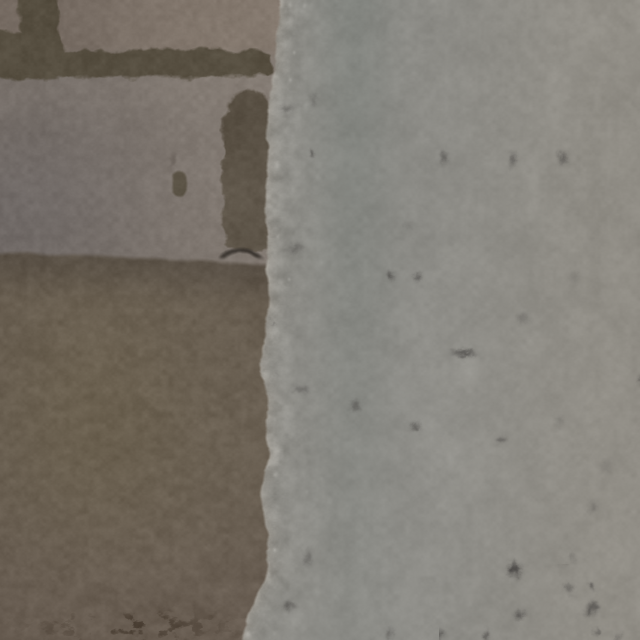
Reproduce this texture procedurally as a WebGL 2 fragment shader.

```glsl
#version 300 es
precision highp float;
uniform vec2 u_resolution;
out vec4 fragColor;

const vec3 CONCRETE = vec3(0.556, 0.553, 0.533);
const vec3 PALE_RIM = vec3(0.60, 0.585, 0.555);
const vec3 PLASTER = vec3(0.455, 0.425, 0.402);
const vec3 PLASTER_LIGHT = vec3(0.505, 0.472, 0.443);
const vec3 LOWER_BLOCK = vec3(0.408, 0.368, 0.317);
const vec3 MORTAR = vec3(0.338, 0.308, 0.253);
const vec3 JOINT = vec3(0.372, 0.338, 0.29);
const vec3 PIT = vec3(0.31, 0.30, 0.29);

float hash(vec2 p) {
    return fract(sin(dot(p, vec2(127.1, 311.7))) * 43758.5453);
}

float noise(vec2 p) {
    vec2 i = floor(p), f = fract(p);
    f = f * f * (3.0 - 2.0 * f);
    return mix(mix(hash(i), hash(i + vec2(1, 0)), f.x),
               mix(hash(i + vec2(0, 1)), hash(i + vec2(1, 1)), f.x), f.y);
}

// Layered noise centred on zero
float fbm(vec2 p) {
    float sum = 0.0, amp = 0.5;
    for (int i = 0; i < 4; i++) {
        sum += amp * (noise(p) - 0.5);
        p = p * 2.03 + 17.3;
        amp *= 0.5;
    }
    return sum;
}

vec2 warp(vec2 p, float scale, float amount) {
    return p + amount * vec2(fbm(p * scale), fbm(p * scale + 50.0));
}

float bump(float x, float centre, float width) {
    float d = (x - centre) / width;
    return exp(-d * d);
}

float blob(vec2 p, vec2 centre, vec2 size) {
    vec2 d = (p - centre) / size;
    return exp(-dot(d, d));
}

float roundBox(vec2 p, vec2 centre, vec2 halfSize, float radius) {
    vec2 d = abs(p - centre) - halfSize + radius;
    return length(max(d, 0.0)) + min(max(d.x, d.y), 0.0) - radius;
}

float fill(float dist, float soft) {
    return 1.0 - smoothstep(-soft, soft, dist);
}

// One randomly placed speck per cell, with random strength
float specks(vec2 p, float cells, float chance, float radius) {
    vec2 id = floor(p * cells);
    vec2 centre = (id + 0.3 + 0.4 * vec2(hash(id), hash(id + 9.7))) / cells;
    float size = radius * (0.6 + 0.7 * hash(id + 4.1));
    float strength = step(hash(id + 31.3), chance) * (0.4 + 0.6 * hash(id + 7.9));
    return strength * blob(p, centre, size * vec2(1.0, 1.2));
}

float concreteEdge(float y) {
    float x = 0.418 + 0.018 * smoothstep(0.78, 1.0, y);
    x -= 0.012 * bump(y, 0.44, 0.045) + 0.010 * bump(y, 0.215, 0.03);
    x -= 0.036 * smoothstep(0.11, 0.02, y);
    return x + 0.014 * fbm(vec2(y * 38.0, 3.0));
}

vec3 masonry(vec2 p, float soft) {
    vec2 q = warp(p, 38.0, 0.022);
    // Plaster, lighter toward the right
    float light = smoothstep(0.05, 0.38, p.x) + 0.25 * bump(p.y, 0.86, 0.04);
    vec3 col = mix(PLASTER, PLASTER_LIGHT, light);
    col += vec3(-0.012, -0.007, 0.004) * blob(p, vec2(0.0, 0.67), vec2(0.2, 0.14));
    col += vec3(0.008, -0.004, -0.016) * smoothstep(0.9, 0.93, p.y);
    col += 0.03 * fbm(p * 14.0);

    // Mortar bed, thicker at the left, upright stub and joint patch
    float bed = roundBox(q, vec2(0.16, 0.900), vec2(0.264, 0.021), 0.008);
    bed = min(bed, roundBox(q, vec2(0.02, 0.920), vec2(0.08, 0.031), 0.02));
    bed = min(bed, roundBox(q, vec2(0.063, 0.98), vec2(0.03, 0.08), 0.01));
    col = mix(col, MORTAR + 0.05 * fbm(p * 22.0), fill(bed, soft));
    float joint = roundBox(q, vec2(0.386, 0.72), vec2(0.036, 0.108), 0.012);
    joint = min(joint, roundBox(q, vec2(0.387, 0.80), vec2(0.032, 0.057), 0.03));
    vec3 jointColor = JOINT + 0.04 * fbm(p * 22.0) - 0.025 * smoothstep(0.68, 0.8, p.y);
    col = mix(col, jointColor, fill(joint, soft));

    // Small drip with a faint tail
    vec2 r = warp(p, 38.0, 0.008);
    float drip = roundBox(r, vec2(0.281, 0.712), vec2(0.012, 0.02), 0.012);
    col = mix(col, MORTAR, 0.9 * fill(drip, soft));
    col -= 0.07 * blob(q, vec2(0.272, 0.75), vec2(0.005, 0.012));

    // Lower block with a shaded top
    float ledge = 0.606 - 0.045 * p.x + 0.008 * fbm(p * 25.0);
    vec3 block = LOWER_BLOCK + 0.035 * fbm(p * 6.0) + 0.05 * fbm(p * vec2(40.0, 60.0));
    block += vec3(0.012, 0.011, -0.004) * blob(p, vec2(0.15, 0.35), vec2(0.16, 0.2));
    block -= vec3(0.06, 0.055, 0.045) * smoothstep(0.08, 0.0, ledge - p.y);
    block += vec3(0.004, 0.0, 0.008) * smoothstep(0.3, 0.0, p.y);
    float scraps = smoothstep(0.04, 0.2, fbm(p * vec2(55.0, 80.0)));
    block -= 0.12 * scraps * blob(p, vec2(0.21, 0.02), vec2(0.13, 0.025));
    col = mix(col, block, fill(p.y - ledge, 0.005));

    // Curved crack under the joint
    float arc = abs(length((r - vec2(0.378, 0.588)) * vec2(0.7, 1.0)) - 0.022);
    float crack = fill(arc - 0.003, soft) * smoothstep(0.592, 0.601, p.y);
    return mix(col, vec3(0.2, 0.18, 0.16), 0.85 * crack);
}

vec3 concrete(vec2 p, float inset) {
    vec3 col = CONCRETE + 0.035 * fbm(p * 6.0) + 0.05 * fbm(p * vec2(30.0, 24.0));
    col += vec3(0.01, 0.0, -0.01) * smoothstep(0.6, 1.0, p.x);
    col -= vec3(0.046, 0.034, 0.034) * bump(p.x, 0.55, 0.06) * mix(0.3, 1.0, p.y);

    // Rough rim: crumbly band with a thin pale lip
    float rim = exp(-max(inset, 0.0) / 0.045);
    col = mix(col, PALE_RIM, 0.3 * rim) + 0.24 * rim * fbm(p * 58.0);
    col += vec3(0.04, 0.03, 0.022) * exp(-max(inset, 0.0) / 0.009);
    col += 0.15 * specks(p, 45.0, 0.2, 0.004) * rim;

    // Sparse faint pits, denser near the lower right
    vec2 q = warp(p, 75.0, 0.018);
    float corner = smoothstep(0.17, 0.1, p.y) * smoothstep(0.65, 0.7, p.x);
    float pits = 0.3 * specks(q, 13.0, 0.1, 0.006);
    pits += 0.75 * specks(q + 0.013, 25.0, 0.01 + 0.18 * corner, 0.006);
    for (int i = 0; i < 3; i++) {
        float k = float(i);
        vec2 upper = vec2(0.694 + 0.126 * k - 0.017 * k * k, 0.752);
        vec2 slope = vec2(0.556 + 0.068 * k + 0.023 * k * k, 0.367 - 0.041 * k + 0.007 * k * k);
        vec2 side = vec2(0.448 + 0.011 * k, 0.83 - 0.22 * k);
        pits += 0.55 * (blob(q, upper, vec2(0.006, 0.01)) + blob(q, slope, vec2(0.007)));
        pits += 0.45 * blob(q, side, vec2(0.011, 0.007));
    }
    pits += blob(q, vec2(0.804, 0.109), vec2(0.008, 0.009));
    // Slot with a pale patch beneath
    pits += 0.75 * blob(q, vec2(0.724, 0.448), vec2(0.016, 0.005));
    col += 0.03 * blob(p, vec2(0.732, 0.422), vec2(0.018, 0.023));
    return mix(col, PIT, clamp(pits, 0.0, 1.0));
}

void main() {
    vec2 p = gl_FragCoord.xy / u_resolution;
    float soft = max(0.003, 1.0 / u_resolution.y);
    float inset = p.x - concreteEdge(p.y);
    vec3 col = mix(masonry(p, soft), concrete(p, inset), fill(-inset, soft));
    // Fine grain, stronger on the masonry
    col += mix(0.07, 0.05, step(0.0, inset)) * fbm(p * 105.0);
    fragColor = vec4(col, 1.0);
}
```
